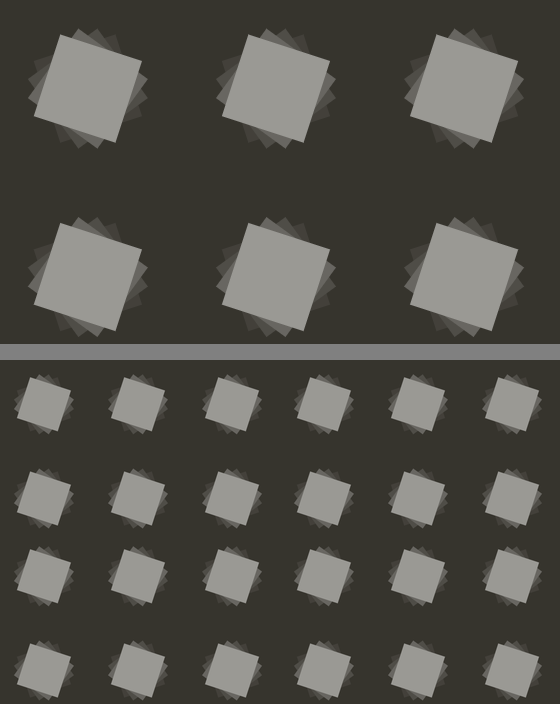
Top: one tile. Bottom: repeated 2 by 2.
This pattern is drawn by a WebGL 2 fragment shader. Its source:

```glsl
#version 300 es
precision highp float;
// Fans of four stacked squares, each turned and fading towards the dark ground, 3 across and 2 down.

#define REPEATS vec2(3.0, 2.0)
#define FIRST_CENTER vec2(0.1569, 0.1947)
#define PITCH vec2(0.3359, 0.5478)
#define HALF_SIDE 0.0767
#define LAYERS 4
#define TURN_STEP radians(18.0)
#define LAYER_FADE 0.5
#define GROUND_COLOR vec3(0.212, 0.203, 0.178)
#define SQUARE_COLOR vec3(0.604, 0.600, 0.582)

uniform vec2 u_resolution;
out vec4 fragColor;

mat2 rotation(float angle) {
    float c = cos(angle), s = sin(angle);
    return mat2(c, s, -s, c);
}

// Signed distance to a square centred on the origin
float squareDistance(vec2 p, float halfSide) {
    vec2 q = abs(p) - halfSide;
    return length(max(q, 0.0)) + min(max(q.x, q.y), 0.0);
}

// Offset from the nearest fan centre, wrapped at the canvas edges, in canvas widths
vec2 fanOffset(vec2 uv) {
    vec2 index = clamp(round((uv - FIRST_CENTER) / PITCH), vec2(0.0), REPEATS - 1.0);
    vec2 offset = uv - FIRST_CENTER - index * PITCH;
    offset -= round(offset);
    return offset * vec2(1.0, u_resolution.y / u_resolution.x);
}

void main() {
    vec2 p = fanOffset(gl_FragCoord.xy / u_resolution);
    float pixel = 1.0 / u_resolution.x;
    vec3 color = GROUND_COLOR;

    // Paint from the faintest, most turned square up to the brightest
    for (int layer = LAYERS - 1; layer >= 0; layer--) {
        float depth = float(layer);
        vec2 local = rotation((depth + 1.0) * TURN_STEP) * p;
        float coverage = clamp(0.5 - squareDistance(local, HALF_SIDE) / pixel, 0.0, 1.0);
        vec3 layerColor = mix(GROUND_COLOR, SQUARE_COLOR, pow(LAYER_FADE, depth));
        color = mix(color, layerColor, coverage);
    }

    fragColor = vec4(color, 1.0);
}
```
